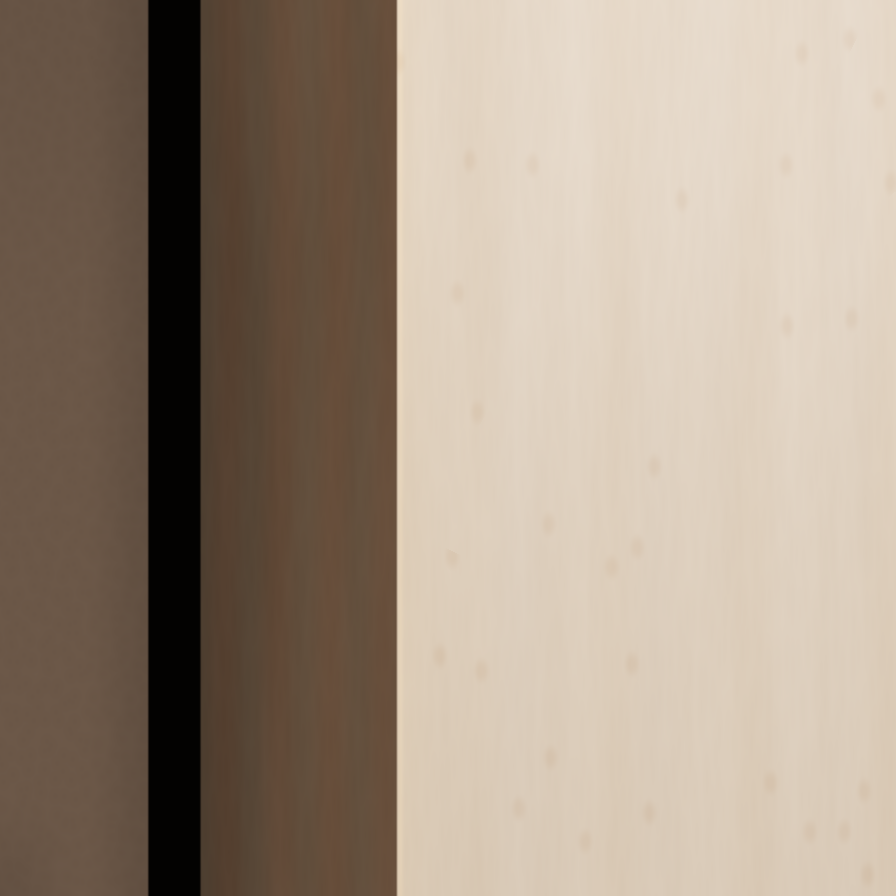
Write a three.js fragment shader that draws this texture.

```glsl
#define GAP_LEFT 0.1655
#define GAP_RIGHT 0.2238
#define CORNER 0.4430
#define EDGE_SOFT 0.0016
#define GRAIN_FRONT 0.010
#define GRAIN_SIDE 0.011
#define FLECK_DEPTH 0.035
#define WALL_COLOR vec3(0.420, 0.342, 0.280)
#define GAP_COLOR vec3(0.012, 0.006, 0.003)
#define SIDE_COLOR vec3(0.385, 0.300, 0.228)
#define FRONT_COLOR vec3(0.870, 0.812, 0.742)

varying vec2 vUv;

vec2 hash2(vec2 p) {
  vec3 q = fract(p.xyx * vec3(0.1031, 0.1030, 0.0973));
  q += dot(q, q.yzx + 33.33);
  return fract((q.xx + q.yz) * q.zy);
}

// Distance to the nearest scattered point, with that cell's random value
vec2 cellular(vec2 p) {
  vec2 cell = floor(p);
  vec2 nearest = vec2(8.0, 0.0);
  for (int j = -1; j <= 1; j++) {
    for (int i = -1; i <= 1; i++) {
      vec2 id = cell + vec2(float(i), float(j));
      vec2 seed = hash2(id);
      float d = length(id + seed - p);
      if (d < nearest.x) nearest = vec2(d, hash2(id + 71.0).x);
    }
  }
  return nearest;
}

// Long wavering fibres from layered sines
float fibres(vec2 p) {
  float sum = 0.0;
  float weight = 0.5;
  float freq = 31.0;
  for (int i = 0; i < 5; i++) {
    float k = float(i);
    float sway = 1.3 * sin(p.y * (5.0 + 3.1 * k) + p.x * 17.0 + k * 2.4);
    sum += weight * sin(p.x * freq + sway + k * 1.7);
    freq *= 1.83;
    weight *= 0.74;
  }
  return sum;
}

// Fibres broken up by short vertical pores
float woodGrain(vec2 p) {
  float pores = cellular(p * vec2(125.0, 17.0)).x - 0.45;
  return 0.65 * fibres(p) + 0.9 * pores;
}

// Sparse elongated marks
float flecks(vec2 p) {
  vec2 c = cellular(p * vec2(22.0, 13.0) + 4.0);
  return step(0.82, c.y) * (1.0 - smoothstep(0.04, 0.24, c.x));
}

float pastEdge(float edge, float x) {
  return smoothstep(edge - EDGE_SOFT, edge + EDGE_SOFT, x);
}

vec3 wallPanel(vec2 p) {
  float mottle = cellular(p * vec2(75.0, 60.0)).x - 0.45;
  float shade = 1.0 - 0.09 * smoothstep(0.09, GAP_LEFT, p.x);
  shade -= 0.07 * smoothstep(0.12, 0.0, p.y) * smoothstep(0.10, 0.0, p.x);
  shade -= 0.04 * smoothstep(0.6, 1.0, p.y);
  return WALL_COLOR * shade + 0.010 * mottle;
}

vec3 sidePanel(vec2 p) {
  float across = (p.x - GAP_RIGHT) / (CORNER - GAP_RIGHT);
  float shade = mix(0.80, 1.03, smoothstep(-0.05, 0.65, across));
  shade += 0.05 * smoothstep(0.65, 1.0, p.y) * (1.0 - across);
  vec3 color = SIDE_COLOR * shade;
  // Alternating reddish and olive bands
  float band = sin(p.x * 105.0 + 0.5 * sin(p.y * 6.0));
  color += vec3(0.009, -0.002, -0.004) * band;
  return color + GRAIN_SIDE * woodGrain(p);
}

vec3 frontPanel(vec2 p) {
  vec3 color = FRONT_COLOR + vec3(0.040, 0.046, 0.054) * (p.y - 0.48);
  // Broad light towards the upper right
  vec2 fromGlow = (p - vec2(0.82, 0.86)) * vec2(1.7, 1.2);
  color += vec3(0.015, 0.020, 0.027) * exp(-4.0 * dot(fromGlow, fromGlow));
  // Warm vertical growth bands
  float band = sin(p.x * 39.0 + 0.6 * sin(p.y * 5.0)) + 0.6 * sin(p.x * 83.0 + 1.0);
  color -= vec3(0.002, 0.004, 0.007) * band;
  color += GRAIN_FRONT * vec3(0.8, 1.0, 1.2) * woodGrain(p);
  color -= FLECK_DEPTH * vec3(0.5, 0.85, 1.15) * flecks(p);
  // Warm bevel along the lit corner
  float offset = p.x - CORNER;
  color -= vec3(0.000, 0.010, 0.030) * exp(-offset * 32.0);
  color += vec3(0.030, 0.025, 0.012) * exp(-pow((offset - 0.004) / 0.003, 2.0));
  return color;
}

void main() {
  vec2 p = vUv;
  vec3 color = wallPanel(p);
  color = mix(color, GAP_COLOR, pastEdge(GAP_LEFT, p.x));
  color = mix(color, sidePanel(p), pastEdge(GAP_RIGHT, p.x));
  color = mix(color, frontPanel(max(p, vec2(CORNER, 0.0))), pastEdge(CORNER, p.x));
  gl_FragColor = vec4(clamp(color, 0.0, 1.0), 1.0);
}
```
